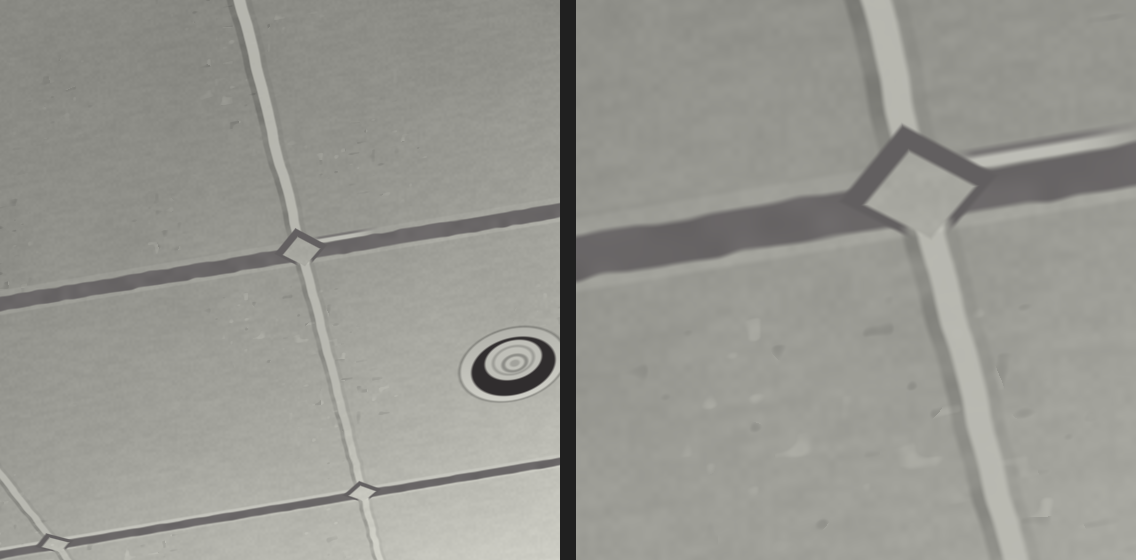
Left: the whole. Right: its middle third, enlarged.
Write a WebGL 1 fragment shader that draws this texture.

```glsl
precision highp float;
// Grey ceiling panels in perspective: dark grooves run across, pale ridges run down,
// and diamond studs sit on the crossings. A projective map turns the canvas into
// unit cells, where the joints, studs and one round recessed lamp are drawn.
uniform vec2 u_resolution;

const vec3 TINT = vec3(1.0, 1.0, 0.957);
const vec3 GROOVE = vec3(0.405, 0.393, 0.395);
const vec3 RIDGE = vec3(0.74, 0.74, 0.71);
const vec3 TRIM = vec3(0.79, 0.79, 0.76);
const vec3 RECESS = vec3(0.19, 0.175, 0.18);

float hash(vec2 p) {
  p = fract(p * vec2(0.1031, 0.1137));
  p += dot(p, p.yx + 33.33);
  return fract((p.x + p.y) * p.x * 17.0);
}

float noise(vec2 p) {
  vec2 i = floor(p), f = fract(p);
  f = f * f * (3.0 - 2.0 * f);
  return mix(mix(hash(i), hash(i + vec2(1.0, 0.0)), f.x),
             mix(hash(i + vec2(0.0, 1.0)), hash(i + vec2(1.0, 1.0)), f.x), f.y);
}

// Coverage of the region where the distance is negative
float fill(float dist, float soft) {
  return 1.0 - smoothstep(-soft, soft, dist);
}

// Coverage of a strip between two limits
float band(float x, float low, float high, float soft) {
  return fill(abs(x - 0.5 * (low + high)) - 0.5 * (high - low), soft);
}

// Canvas to cells: x counts columns rightwards, y counts rows downwards
vec2 toCells(vec2 p, float depth) {
  float column = (0.2421 - (0.9375 - p.x) / depth) / 0.457;
  float row = (1.0 / depth - 0.6074) / 0.2273;
  return vec2(column, row);
}

// Panel face: light grows to the lower right, with grain and sparse pits
vec3 panel(vec2 p, float depth) {
  float t = 0.35 * p.x + 0.65 * (1.0 - p.y);
  float shade = 0.53 + 0.28 * t * t;
  vec2 along = vec2(p.x, depth);
  shade += 0.020 * (noise(p * 9.0) - 0.5);
  shade += 0.022 * (noise(along * vec2(45.0, 130.0)) - 0.5);
  shade += 0.020 * (noise(p * 210.0) - 0.5);
  float pits = smoothstep(0.80, 0.97, noise(along * vec2(75.0, 110.0) + 40.0));
  float patches = smoothstep(0.45, 0.75, noise(p * 7.0 + 13.0));
  shade += pits * patches * mix(-0.055, 0.045, step(0.5, noise(p * 30.0)));
  return shade * TINT;
}

// Pale ridge with a ragged shaded left edge
vec3 drawRidge(vec3 col, vec2 c, float row, float soft) {
  float x = c.x + 0.005 * (noise(vec2(row * 24.0, 3.0)) - 0.5);
  float ragged = 0.35 + 0.55 * noise(vec2(row * 45.0, 8.0));
  col = mix(col, col * 0.80, ragged * band(x, -0.020, -0.008, soft));
  col = mix(col, col * 0.93, 0.6 * band(x, 0.015, 0.024, soft));
  return mix(col, max(RIDGE, col * 1.12), 0.85 * band(x, -0.008, 0.013, soft));
}

// Dark groove with pale lips; the upper lip is stronger on nearer rows
vec3 drawGroove(vec3 col, vec2 c, vec2 id, float wear, float soft) {
  float lip = id.y > 0.5 ? 0.8 : 0.15;
  float gap = (1.0 - step(0.5, abs(id.x))) * (1.0 - step(0.5, id.y));
  gap *= smoothstep(0.03, 0.05, c.x) * (1.0 - smoothstep(0.12, 0.20, c.x));
  col = mix(col, TRIM, max(lip, gap * 0.75) * band(c.y, -0.038, -0.021, soft));
  col = mix(col, GROOVE, 0.8 * gap * band(c.y, -0.040, -0.033, soft));
  col = mix(col, col * 1.10, 0.7 * band(c.y, 0.021, 0.033, soft));
  vec3 dark = GROOVE * (0.97 + 0.10 * wear);
  return mix(col, dark, band(c.y + 0.005 * (wear - 0.5), -0.021, 0.021, soft));
}

// Diamond stud in a dark rim that opens at the lower tip
vec3 drawStud(vec3 col, vec2 c, vec3 face, float soft) {
  vec2 q = c + vec2(0.0, 0.012);
  float outer = abs(q.x) + abs(q.y) - 0.062;
  float inner = abs(q.x) + abs(q.y - 0.007) - 0.044;
  float tip = smoothstep(0.020, 0.035, q.y) * fill(abs(q.x) - 0.018, 0.006);
  col = mix(col, GROOVE * 0.95, fill(outer, soft) * (1.0 - tip));
  return mix(col, face * 1.10, fill(inner, soft));
}

// Round lamp: pale trim, dark recess, stepped inner disc
vec3 drawLamp(vec3 col, vec2 q, float soft) {
  float r = length(q);
  float disc = length(q - vec2(0.002, -0.022));
  float hub = length(q - vec2(0.006, -0.010));
  col = mix(col, col * 0.78, fill(r - 0.154, soft));
  col = mix(col, TRIM * (0.96 + 0.5 * q.y), fill(r - 0.147, soft));
  col = mix(col, RECESS, fill(length(q - vec2(0.002, 0.006)) - 0.119, soft));
  col = mix(col, TRIM * 0.95, fill(disc - 0.080, soft));
  col = mix(col, TRIM * 0.78, band(disc, 0.052, 0.061, soft));
  col = mix(col, TRIM * 0.70, band(hub, 0.027, 0.038, soft));
  return mix(col, TRIM * 0.80, fill(hub - 0.014, soft));
}

void main() {
  vec2 p = gl_FragCoord.xy / u_resolution;
  float depth = 1.189 + p.y - 0.167 * p.x;
  vec2 cell = toCells(p, depth);
  vec2 id = floor(cell + 0.5);
  vec2 c = cell - id;
  float blur = max(1.0 / min(u_resolution.x, u_resolution.y), 0.0022);
  vec2 soft = blur / vec2(0.457 * depth, 0.2273 * depth * depth);

  vec3 face = panel(p, depth);
  vec3 col = drawRidge(face, c, cell.y, soft.x);
  col = drawGroove(col, c, id, noise(p * 60.0), soft.y);
  col = drawStud(col, c, face, max(soft.x, soft.y));
  if (floor(cell) == vec2(0.0)) col = drawLamp(col, cell - vec2(0.495, 0.510), soft.y);
  gl_FragColor = vec4(col, 1.0);
}
```
